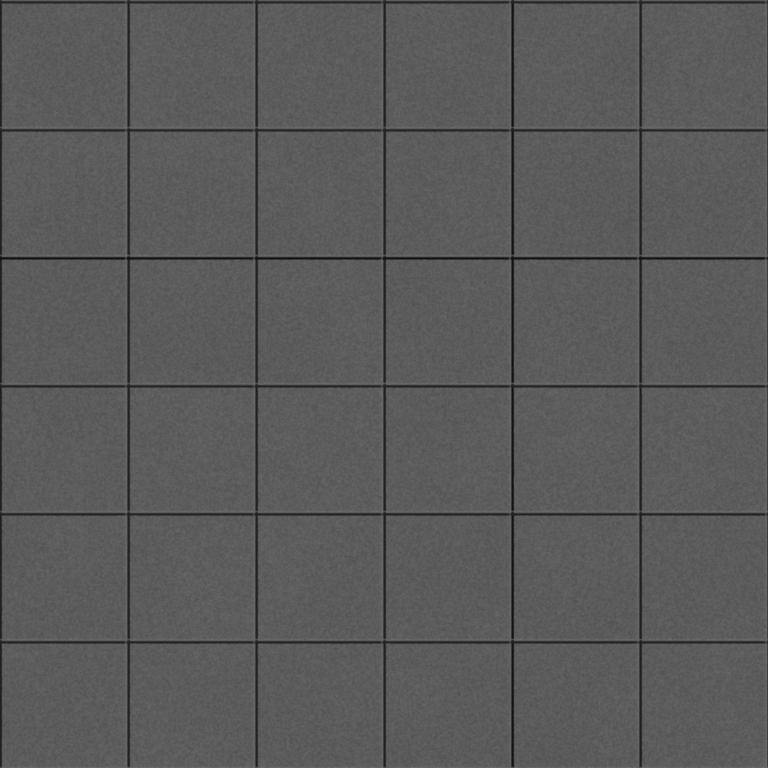
Give the GLSL for this texture, as a Shadertoy shader.

```glsl
// Square grey stone tiles split by thin dark grooves with a faint raised lip.
// Signed distances to the nearest grid lines give soft grooves and lips; value
// noise adds the fine grain and the soft blotches on the stone.

#define TILES 6.0
#define GROOVE_OFFSET vec2(0.0009, 0.0031)
#define GROOVE_REACH 0.0030
#define LIP_DISTANCE 0.0036
#define LIP_REACH 0.0024
#define DEEP_LINES vec2(4.0, 2.0)
#define STONE_COLOR vec3(0.36)
#define GROOVE_COLOR vec3(0.155)
#define DEEP_COLOR vec3(0.065)
#define LIP_GAIN 0.035
#define GRAIN_GAIN 0.064
#define BLOTCH_GAIN 0.021

float hash(vec2 p) {
    vec3 q = fract(p.xyx * 0.1031);
    q += dot(q, q.yzx + 33.33);
    return fract((q.x + q.y) * q.z);
}

float valueNoise(vec2 p) {
    vec2 cell = floor(p);
    vec2 f = fract(p);
    f = f * f * (3.0 - 2.0 * f);
    float low = mix(hash(cell), hash(cell + vec2(1.0, 0.0)), f.x);
    float high = mix(hash(cell + vec2(0.0, 1.0)), hash(cell + 1.0), f.x);
    return mix(low, high, f.y);
}

// Three octaves, centred on zero
float blotches(vec2 p) {
    float sum = 0.0;
    float gain = 0.5;
    for (int i = 0; i < 3; i++) {
        sum += gain * (valueNoise(p) - 0.5);
        p = p * 2.1 + 17.3;
        gain *= 0.5;
    }
    return sum;
}

// Soft ridge around zero on both axes, never narrower than a pixel
vec2 ridge(vec2 d, float reach, float pixel) {
    return 1.0 - smoothstep(0.0, max(reach, pixel), abs(d));
}

void mainImage(out vec4 fragColor, in vec2 fragCoord) {
    float pixel = 1.0 / min(iResolution.x, iResolution.y);
    vec2 uv = fragCoord / iResolution.xy;
    uv.y = 1.0 - uv.y;

    // Stone: blotches, a slight tone per tile, and turned grain at two sizes
    vec2 grid = (uv - GROOVE_OFFSET) * TILES;
    vec2 turned = mat2(0.8, 0.6, -0.6, 0.8) * uv + 2.0;
    float grain = 0.7 * (valueNoise(turned * 470.0) - 0.5)
                + 0.3 * (valueNoise(turned * 260.0 + 71.0) - 0.5);
    float tileTone = hash(floor(grid) + 9.0) - 0.5;
    vec3 color = STONE_COLOR + GRAIN_GAIN * grain
               + BLOTCH_GAIN * blotches(uv * 11.0) + 0.003 * tileTone;

    // Signed distance to the nearest vertical (x) and horizontal (y) line
    vec2 lineIndex = floor(grid + 0.5);
    vec2 d = (grid - lineIndex) / TILES;
    vec2 groove = ridge(d + 0.0004 * grain, GROOVE_REACH, pixel);
    vec2 lip = ridge(d + LIP_DISTANCE, LIP_REACH, pixel);

    // Lips cut across the other groove at each crossing
    groove *= 1.0 - 0.6 * lip.yx;
    color += LIP_GAIN * max(lip.x, lip.y);

    // Grooves: one column and one row run deepest, columns deeper than rows
    vec2 deep = 1.0 - step(0.5, abs(lineIndex - DEEP_LINES));
    vec2 wear = 0.2 * vec2(hash(vec2(lineIndex.x, 3.0)), hash(vec2(5.0, lineIndex.y)));
    vec2 depth = max(deep, wear + vec2(0.3, 0.1));
    color = mix(color, mix(GROOVE_COLOR, DEEP_COLOR, depth.x), groove.x);
    color = mix(color, mix(GROOVE_COLOR, DEEP_COLOR, depth.y), groove.y);

    fragColor = vec4(color, 1.0);
}
```
